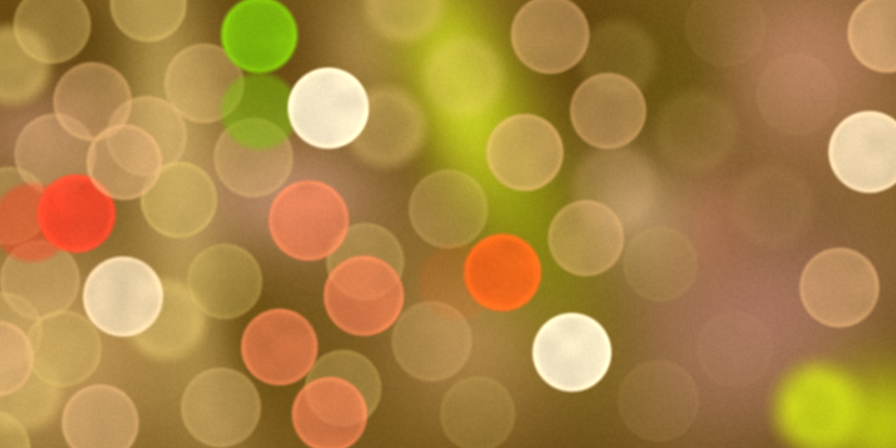
This background is drawn by a Shadertoy shader. Its source:

```glsl
float hash(vec2 p) {
    vec3 q = fract(p.xyx * 0.1031);
    q += dot(q, q.yzx + 33.33);
    return fract((q.x + q.y) * q.z);
}

float noise(vec2 p) {
    vec2 i = floor(p), f = fract(p);
    f = f * f * (3.0 - 2.0 * f);
    return mix(mix(hash(i), hash(i + vec2(1, 0)), f.x),
               mix(hash(i + vec2(0, 1)), hash(i + vec2(1, 1)), f.x), f.y);
}

// Soft elliptical patch of colour, leaning by an angle
void glow(inout vec3 col, vec2 p, vec2 size, float angle, vec3 tint, float amount) {
    float c = cos(angle), s = sin(angle);
    vec2 d = mat2(c, -s, s, c) * p / size;
    col = mix(col, tint, amount * exp(-dot(d, d)));
}

vec3 backdrop(vec2 p) {
    vec3 col = mix(vec3(0.36, 0.25, 0.04), vec3(0.50, 0.37, 0.12), noise(p * 4.5 + 7.0));

    // Warm haze
    glow(col, p - vec2(0.10, 0.22), vec2(0.34, 0.30), 0.0, vec3(0.80, 0.63, 0.38), 0.85);
    glow(col, p - vec2(0.08, 0.70), vec2(0.17, 0.12), 0.0, vec3(0.68, 0.49, 0.34), 0.9);
    glow(col, p - vec2(0.40, 0.62), vec2(0.11, 0.60), 0.12, vec3(0.78, 0.66, 0.36), 0.9);
    glow(col, p - vec2(0.65, 0.56), vec2(0.22, 0.14), 0.0, vec3(0.74, 0.55, 0.42), 0.95);
    glow(col, p - vec2(0.82, 0.90), vec2(0.12, 0.16), 0.0, vec3(0.70, 0.56, 0.31), 0.8);
    glow(col, p - vec2(1.05, 0.25), vec2(0.22, 0.22), 0.0, vec3(0.72, 0.55, 0.31), 0.85);
    glow(col, p - vec2(1.69, 0.28), vec2(0.34, 0.27), 0.5, vec3(0.66, 0.46, 0.37), 0.98);
    glow(col, p - vec2(1.58, 0.52), vec2(0.09, 0.14), 0.0, vec3(0.70, 0.43, 0.33), 0.6);
    glow(col, p - vec2(1.80, 0.86), vec2(0.25, 0.24), 0.0, vec3(0.71, 0.50, 0.36), 0.98);
    glow(col, p - vec2(1.42, 0.53), vec2(0.13, 0.15), 0.0, vec3(0.77, 0.62, 0.45), 0.85);

    // Olive shade
    glow(col, p - vec2(0.58, 0.24), vec2(0.09, 0.16), 0.3, vec3(0.39, 0.28, 0.04), 0.8);
    glow(col, p - vec2(1.50, 0.83), vec2(0.12, 0.20), 0.0, vec3(0.41, 0.33, 0.05), 0.8);

    // Green diagonal streak and its bright core
    glow(col, p - vec2(1.12, 0.64), vec2(0.13, 0.46), 0.42, vec3(0.54, 0.54, 0.05), 0.95);
    glow(col, p - vec2(1.03, 0.80), vec2(0.10, 0.25), 0.30, vec3(0.80, 0.82, 0.14), 0.98);
    glow(col, p - vec2(1.97, 0.05), vec2(0.13, 0.13), 0.0, vec3(0.74, 0.78, 0.06), 0.95);
    return col;
}

void mainImage(out vec4 fragColor, in vec2 fragCoord) {
    vec2 p = fragCoord / iResolution.y;
    vec3 col = backdrop(p);
    float pixel = 1.0 / iResolution.y;

    // Out-of-focus lights: faint first, then saturated, then pale
    for (int i = 0; i < 56; i++) {
        float n = float(i);
        float h = hash(vec2(n, 3.7)), k = hash(vec2(n, 19.3));
        vec2 center = fract(n * vec2(0.7549, 0.5698));
        center.x = 2.0 * pow(center.x, 1.4);
        center += 0.05 * (vec2(h, k) - 0.5);

        // Faint lights thin out towards the right
        vec3 tint = mix(vec3(0.77, 0.68, 0.33), vec3(0.90, 0.72, 0.50), h);
        float alpha = mix(0.62, 0.10, smoothstep(0.3, 1.8, center.x)) * (0.55 + 0.6 * k);
        float soft = mix(0.004, 0.022, step(0.65, k));
        float radius = 0.088 + 0.008 * (h - 0.5);
        float warmth = 0.0;

        if (i >= 38) {
            bool salmon = i % 4 == 3 && center.y < 0.6;
            float bright = exp(-pow((n - 46.5) / 2.0, 4.0));
            tint = mix(vec3(0.87, 0.68, 0.46), vec3(1.0, 0.95, 0.82), bright);
            alpha = mix(0.45 + 0.25 * k, 0.94, bright);
            if (salmon) {
                tint = vec3(0.97, 0.50, 0.33);
                alpha = 0.68;
            }
            soft = 0.004;
            warmth = 1.0;
        } else if (i >= 34) {
            bool red = i % 2 == 0;
            tint = red ? mix(vec3(0.98, 0.25, 0.17), vec3(0.99, 0.38, 0.11), center.x)
                       : mix(vec3(0.50, 0.77, 0.04), vec3(0.75, 0.80, 0.08), step(1.0, center.x));
            alpha = 0.88;
            soft = center.x > 1.5 ? 0.04 : 0.006;

            // Spill of colour, with a dimmer twin light to one side
            vec2 twin = center + (red ? vec2(-0.10, -0.02) : vec2(0.0, -0.17));
            float spill = 1.0 - smoothstep(-0.012, 0.012, length(p - twin) - radius);
            col = mix(col, tint, spill * (center.x > 1.0 ? 0.15 : 0.5));
        }

        // Filled disc with a thin warm rim
        float d = length(p - center) - radius;
        float edge = soft + 0.7 * pixel;
        float disc = 1.0 - smoothstep(-edge, edge, d);
        float rim = exp(-pow((d + 0.005) / (0.003 + soft), 2.0));
        float mottle = 0.95 + 0.10 * noise(p * 22.0 + n);
        col = mix(col, tint * mottle, alpha * disc);
        col += rim * disc * alpha * 0.11 * mix(tint, vec3(1.0, 0.72, 0.40), warmth);
    }

    // Fine film grain
    col += 0.022 * (noise(p * 190.0) - 0.5);
    fragColor = vec4(clamp(col, 0.0, 1.0), 1.0);
}
```
